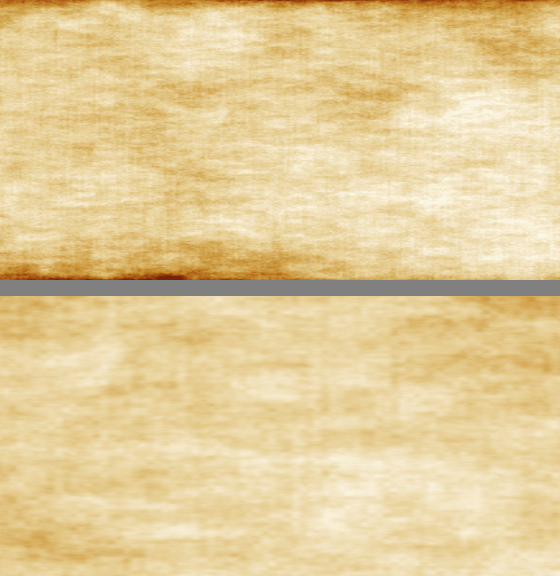
Top, the full canvas; bottom, a detail of the centre.
Write a WebGL 1 fragment shader that draws this texture.

```glsl
precision highp float;
// Aged parchment: cloudy horizontal stains, fine fibres and scorched long edges.
// Stretched fractal value noise gives one tone per point; ragged exponential
// falloffs darken the top and bottom, and a colour ramp turns tone into ink.

#define MEAN_TONE 0.838
#define CLOUD_SCALE vec2(1.7, 4.8)
#define CLOUD_CONTRAST 0.90
#define FIBRE_SCALE vec2(13.0, 62.0)
#define FIBRE_CONTRAST 0.45
#define WEAVE_SCALE vec2(95.0, 9.0)
#define WEAVE_CONTRAST 0.07
#define GRAIN_SCALE vec2(110.0, 190.0)
#define GRAIN_CONTRAST 0.11
#define TOP_BURN 0.60
#define BOTTOM_BURN 0.76
#define OCTAVE_GAIN 0.62

uniform vec2 u_resolution;

float hash(vec2 cell) {
  vec3 q = fract(cell.xyx * 0.1031);
  q += dot(q, q.yzx + 33.33);
  return fract((q.x + q.y) * q.z);
}

float noise(vec2 p) {
  vec2 cell = floor(p);
  vec2 f = fract(p);
  f = f * f * (3.0 - 2.0 * f);
  float low = mix(hash(cell), hash(cell + vec2(1.0, 0.0)), f.x);
  float high = mix(hash(cell + vec2(0.0, 1.0)), hash(cell + 1.0), f.x);
  return mix(low, high, f.y);
}

// Fractal noise, normalised and centred on zero
float fractal(vec2 p) {
  float sum = 0.0;
  float total = 0.0;
  float weight = 1.0;
  for (int i = 0; i < 6; i++) {
    sum += weight * noise(p);
    total += weight;
    weight *= OCTAVE_GAIN;
    p = p * 2.03 + vec2(17.3, 9.1);
  }
  return sum / total - 0.5;
}

// Clouds, fibres, weave and grain of the sheet
float paperTone(vec2 p) {
  vec2 drift = vec2(fractal(p * 3.0 + 41.0), 0.35 * fractal(p * 3.0 + 77.0));
  float tone = MEAN_TONE;
  tone += CLOUD_CONTRAST * fractal((p + 0.25 * drift) * CLOUD_SCALE + 5.0);
  tone += FIBRE_CONTRAST * fractal((p + 0.06 * drift) * FIBRE_SCALE + 120.0);
  tone += WEAVE_CONTRAST * (noise(p * WEAVE_SCALE + 31.0) - 0.5);
  tone += GRAIN_CONTRAST * (noise(p * GRAIN_SCALE + 63.0) - 0.5);
  return tone;
}

// Darkening along the long edges, deepest at the lower left
float edgeBurn(vec2 p) {
  float ragged = max(0.3, 1.0 + 2.6 * fractal(p * vec2(5.0, 9.0) + 200.0));
  float leftSide = 1.0 - smoothstep(0.2, 1.3, p.x);
  float topSide = 1.0 - p.y;
  float topCentre = 1.0 - smoothstep(0.2, 1.1, abs(p.x - 1.0));
  float top = TOP_BURN * mix(0.7, 1.0, topCentre) * exp(-topSide / (0.032 * ragged));
  float bottomDepth = mix(0.025, 0.062, leftSide) * ragged;
  float bottom = BOTTOM_BURN * mix(0.5, 1.0, leftSide) * exp(-p.y / bottomDepth);
  float halo = 0.11 * exp(-topSide / 0.10);
  halo += mix(0.05, 0.15, leftSide) * exp(-p.y / 0.14);
  return top + bottom + halo;
}

vec3 blend(vec3 colour, vec3 next, float from, float to, float tone) {
  return mix(colour, next, clamp((tone - from) / (to - from), 0.0, 1.0));
}

// Scorched brown through ochre to pale cream
vec3 parchment(float tone) {
  vec3 colour = vec3(0.45, 0.14, 0.02);
  colour = blend(colour, vec3(0.65, 0.31, 0.07), 0.00, 0.17, tone);
  colour = blend(colour, vec3(0.76, 0.53, 0.16), 0.17, 0.36, tone);
  colour = blend(colour, vec3(0.84, 0.68, 0.36), 0.36, 0.56, tone);
  colour = blend(colour, vec3(0.89, 0.78, 0.53), 0.56, 0.70, tone);
  colour = blend(colour, vec3(0.92, 0.84, 0.64), 0.70, 0.82, tone);
  colour = blend(colour, vec3(0.95, 0.89, 0.75), 0.82, 0.93, tone);
  return blend(colour, vec3(0.985, 0.965, 0.89), 0.93, 1.10, tone);
}

void main() {
  vec2 p = gl_FragCoord.xy / u_resolution.y;
  float tone = paperTone(p) - edgeBurn(p);
  gl_FragColor = vec4(parchment(tone), 1.0);
}
```
